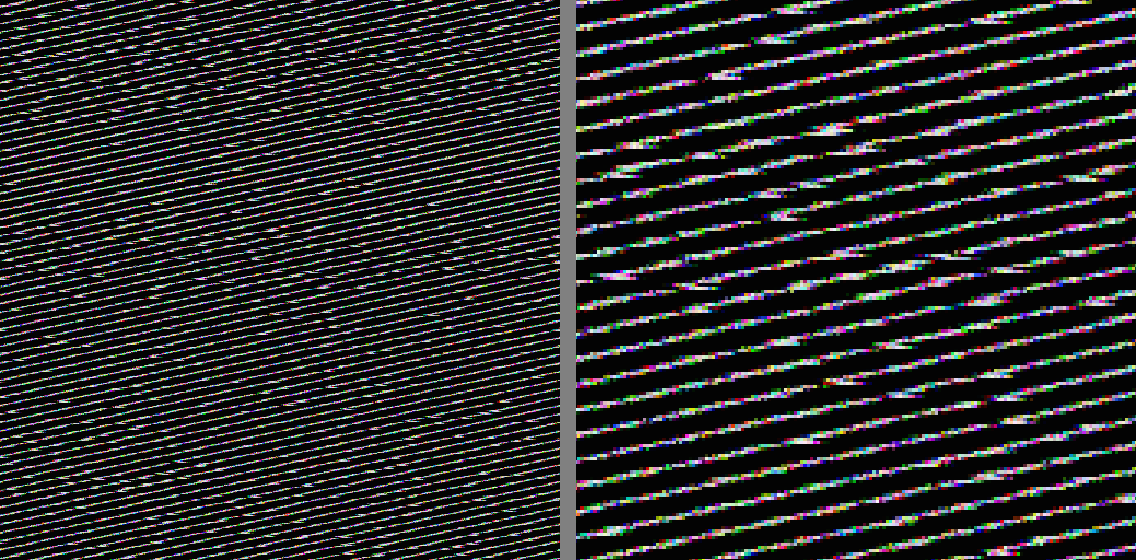
Left, the full canvas; right, a detail of the centre.
A WebGL 1 fragment shader for this pattern:

```glsl
precision highp float;
// Thin slanted lines on black, broken into soft coloured grain with stray horizontal dashes.

uniform vec2 u_resolution;

const vec2  REPEATS     = vec2(14.0, 66.0); // line crossings across and down
const float LINE_OFFSET = 0.30;             // phase of the first line
const float GRID        = 512.0;            // grain cells per canvas side
const float HALF_WIDTH  = 0.080;            // half line width, in line periods
const float EDGE        = 0.070;            // softness of the line edge
const float CELL_JITTER = 0.125;            // colour scatter of each grain
const float DASH_JITTER = 0.050;            // colour scatter shared along a dash
const float DASH_CELLS  = 5.0;              // dash length in grains
const float ROW_SLIP    = 0.10;             // ordinary sideways slip of a dash
const float STREAK_SLIP = 0.20;             // slip of the rare long streaks
const float STREAK_RATE = 0.16;             // share of dashes that streak
const float STREAK_GROW = 0.55;             // extra length of a streak
const float CALM_CENTER = 0.69;             // height of the tidy, heavier band
const float CALM_SPREAD = 0.10;
const float CALM_WEIGHT = 0.18;             // extra line width in that band
const float PEAK        = 0.86;             // brightness of the line core
const float PEAK_GRAIN  = 0.26;             // brightness scatter of each grain
const vec3  BACKGROUND  = vec3(0.010);

float hash(vec2 p) {
    vec3 q = fract(vec3(p.xyx) * 0.1031);
    q += dot(q, q.yzx + 33.33);
    return fract((q.x + q.y) * q.z);
}

// Three independent values in -0.5..0.5, one per colour channel.
vec3 hashChannels(vec2 p) {
    return vec3(hash(p), hash(p + 71.7), hash(p + 153.1)) - 0.5;
}

// Smooth variation over the height of the canvas.
float slowNoise(float y) {
    float i = floor(y);
    float f = fract(y);
    return mix(hash(vec2(i, 5.0)), hash(vec2(i + 1.0, 5.0)), f * f * (3.0 - 2.0 * f));
}

void main() {
    vec2 uv = gl_FragCoord.xy / u_resolution;
    vec2 cell = floor(uv * GRID);
    vec2 center = (cell + 0.5) / GRID;

    // Wear is strong in the lower half and fades in the tidy band.
    float away = (center.y - CALM_CENTER) / CALM_SPREAD;
    float calm = exp(-away * away);
    float roughness = (0.6 + 0.8 * slowNoise(center.y * 9.0)) * (1.0 - 0.75 * calm);

    // Line phase rises to the right; each line has its own dash on every row.
    float phase = center.y * REPEATS.y - center.x * REPEATS.x + LINE_OFFSET;
    vec2 crossing = vec2(floor(phase) + 40.0, cell.y);

    // Each dash slips sideways a little; streaks slip further and grow longer.
    float streaked = step(hash(crossing + 23.0), STREAK_RATE * roughness);
    float slip = (hash(crossing + 11.0) - 0.5) * ROW_SLIP * roughness;
    slip += streaked * STREAK_SLIP * mix(-0.4, 1.0, hash(crossing + 37.0));

    // Channels scatter separately, which tints the pale line.
    vec2 dash = vec2(floor(cell.x / DASH_CELLS), cell.y);
    vec3 scatter = hashChannels(cell) * CELL_JITTER
                 + hashChannels(dash + 311.0) * DASH_JITTER;
    vec3 distanceToLine = abs(vec3(fract(phase) - 0.5 + slip) + scatter);

    float halfWidth = HALF_WIDTH * (1.0 + CALM_WEIGHT * calm + STREAK_GROW * streaked);
    vec3 lit = 1.0 - smoothstep(halfWidth - EDGE, halfWidth + EDGE, distanceToLine);
    vec3 glow = PEAK + PEAK_GRAIN * hashChannels(cell + 617.0);

    gl_FragColor = vec4(mix(BACKGROUND, glow, lit), 1.0);
}
```
